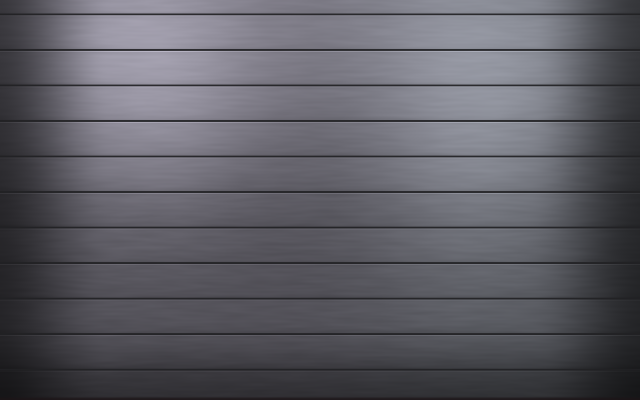
Give the GLSL for this texture, as a Shadertoy shader.

```glsl
// Brushed metal slats: eleven horizontal grooves at an even pitch, each a dark
// line with a thin lit lip below. Two soft pools of light, dark outer edges and
// horizontally stretched gradient noise shade the metal.

vec2 randomGradient(vec2 cell) {
    float angle = 6.2832 * fract(sin(dot(cell, vec2(127.1, 311.7))) * 43758.5);
    return vec2(cos(angle), sin(angle));
}

float gradientNoise(vec2 p) {
    vec2 i = floor(p), f = fract(p);
    vec2 u = f * f * f * (f * (f * 6.0 - 15.0) + 10.0);
    vec2 e = vec2(0.0, 1.0);
    float low = mix(dot(randomGradient(i), f),
                    dot(randomGradient(i + e.yx), f - e.yx), u.x);
    float high = mix(dot(randomGradient(i + e.xy), f - e.xy),
                     dot(randomGradient(i + e.yy), f - e.yy), u.x);
    return mix(low, high, u.y);
}

// Soft elliptical pool of light
float glow(vec2 p, vec2 center, vec2 radius) {
    vec2 q = (p - center) / radius;
    return exp(-dot(q, q));
}

// Smooth-edged horizontal line, from its signed distance
float line(float d, float halfWidth, float pixel) {
    return 1.0 - smoothstep(-0.5 * pixel, 0.5 * pixel, abs(d) - halfWidth);
}

void mainImage(out vec4 fragColor, in vec2 fragCoord) {
    vec2 uv = fragCoord / iResolution.xy;
    vec2 p = fragCoord / iResolution.y;
    float pixel = 1.0 / iResolution.y;

    // Slat index and signed height above the nearest groove
    float pitch = 0.0888;
    float row = (uv.y - 0.0755) / pitch;
    float slat = floor(row);
    float grooveDist = (fract(row + 0.5) - 0.5) * pitch;

    // Light pools, shifted a little from slat to slat
    float vary = randomGradient(vec2(slat, 3.0)).x;
    vec2 lit = uv + vec2(0.008 * vary, 0.0);
    float light = mix(0.32, 0.46, smoothstep(0.35, 0.95, uv.y));
    light += 0.19 * glow(lit, vec2(0.23, 0.80), vec2(0.17, 0.36));
    light += 0.17 * glow(lit, vec2(0.74, 0.68), vec2(0.17, 0.42));
    light += 0.006 * vary + 0.018 * (fract(row) - 0.5);

    // Brushed grain, offset for every slat
    vec2 grain = p + vec2(slat * 7.3, 0.0);
    light += 0.020 * gradientNoise(grain * vec2(13.0, 130.0));
    light += 0.014 * gradientNoise(grain * vec2(6.0, 67.0) + 31.0);

    // Darkening toward the sides and the bottom
    float side = min(uv.x, 1.0 - uv.x);
    light *= mix(0.45, 1.0, smoothstep(-0.01, 0.17, side));
    light *= mix(0.60, 1.0, smoothstep(0.0, 0.20, uv.y));

    // Violet metal on the left, cooler on the right
    vec3 tint = mix(vec3(1.0, 0.98, 1.07), vec3(0.98, 1.0, 1.07),
                    smoothstep(0.4, 0.8, uv.x));
    vec3 color = light * tint;

    // Groove, its lit lip, and the dark bottom rim
    color *= 1.0 - 0.14 * exp(-abs(grooveDist) / 0.005);
    color = mix(color, color * 1.25 + 0.03, 0.75 * line(grooveDist + 0.0032, 0.0010, pixel));
    color = mix(color, vec3(0.13, 0.13, 0.14), 0.9 * line(grooveDist - 0.0005, 0.0022, pixel));
    color = mix(color, vec3(0.11, 0.08, 0.09), 0.8 * (1.0 - smoothstep(0.002, 0.010, uv.y)));

    fragColor = vec4(color, 1.0);
}
```
